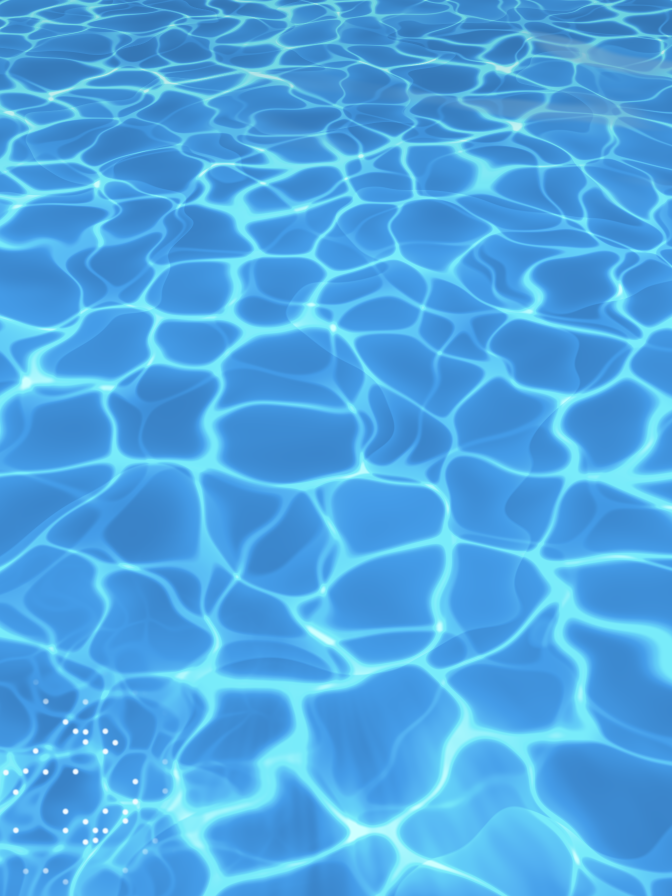
This texture is drawn by a Shadertoy shader. Its source:

```glsl
const vec3 DEEP  = vec3(0.225, 0.51, 0.78);
const vec3 BLUE  = vec3(0.265, 0.61, 0.91);
const vec3 SKY   = vec3(0.33, 0.70, 0.95);
const vec3 CYAN  = vec3(0.38, 0.80, 0.97);
const vec3 AQUA  = vec3(0.47, 0.92, 0.98);
const vec3 GLINT = vec3(0.80, 1.00, 1.00);
const vec3 SHEEN = vec3(0.46, 0.65, 0.79);

const float BASE_TONE = 0.10;
const float BEND = 0.30;            // how far the caustic net is warped
const float ZIGZAG = 0.075;         // sideways shiver of upright lines
const float ROUNDING = 18.0;        // lower gives rounder cells
const vec2 THIN_WIDE = vec2(0.022, 0.075);
const vec2 FAN_CENTRE = vec2(0.45, 0.42);
const vec2 FOAM_CENTRE = vec2(0.62, 0.05);
const vec2 FOAM_SIZE = vec2(0.36, 0.15);
const vec2 SPLASH_CENTRE = vec2(0.10, 0.12);
const vec2 SPLASH_SIZE = vec2(0.19, 0.14);
const float SPARKLE_GRID = 90.0;
const int SAMPLES = 2;              // per axis
const mat2 TURN = mat2(0.8, 0.6, -0.6, 0.8);

vec2 hash2(vec2 p) {
    vec2 k = vec2(dot(p, vec2(127.1, 311.7)), dot(p, vec2(269.5, 183.3)));
    return fract(sin(k) * 43758.55);
}

// Layered sines, roughly -1 to 1
float swell(vec2 p, int layers) {
    float sum = 0.0, amp = 0.5;
    for (int i = 0; i < layers; i++) {
        p = TURN * p * 1.6 + 1.7;
        sum += amp * sin(p.x + 1.2 * sin(p.y * 0.9));
        amp *= 0.6;
    }
    return sum;
}

// Distance to the borders of rounded cells
float cellEdge(vec2 p) {
    vec2 cell = floor(p), f = p - cell, home = vec2(0.0), nearest = vec2(0.0);
    float best = 9.0;
    for (int j = -1; j <= 1; j++)
    for (int i = -1; i <= 1; i++) {
        vec2 g = vec2(i, j);
        vec2 r = g + 0.1 + 0.8 * hash2(cell + g) - f;
        if (dot(r, r) < best) { best = dot(r, r); nearest = r; home = g; }
    }
    float sum = 1e-6;
    for (int j = -2; j <= 2; j++)
    for (int i = -2; i <= 2; i++) {
        if (i == 0 && j == 0) continue;
        vec2 g = home + vec2(i, j);
        vec2 r = g + 0.1 + 0.8 * hash2(cell + g) - f;
        sum += exp(-ROUNDING * dot(0.5 * (nearest + r), normalize(r - nearest)));
    }
    return max(-log(sum) / ROUNDING, 0.0);
}

float crest(float d, float width) { return exp(-d * d / (width * width)); }

float blob(vec2 uv, vec2 centre, vec2 size) {
    vec2 r = (uv - centre) / size;
    return exp(-dot(r, r));
}

// Foreshortened pool surface, one unit per caustic cell
vec2 poolPlane(vec2 uv) {
    float y = uv.y;
    return vec2((uv.x - 0.5) * (5.0 + 2.0 * y + 5.0 * pow(y, 4.0)),
                7.0 * y + 3.0 * y * y + 4.9 * pow(y, 7.0));
}

vec3 waterColour(float t) {
    vec3 c = mix(DEEP, BLUE, smoothstep(0.0, 0.35, t));
    c = mix(c, SKY, smoothstep(0.30, 0.55, t));
    c = mix(c, CYAN, smoothstep(0.50, 0.75, t));
    c = mix(c, AQUA, smoothstep(0.72, 0.95, t));
    return mix(c, GLINT, smoothstep(1.0, 1.5, t));
}

vec3 pool(vec2 uv) {
    vec2 p = poolPlane(uv);
    vec2 q = p + BEND * vec2(swell(p, 3), swell(p + 7.3, 3));
    q.x += ZIGZAG * sin(p.y * 9.0 + 3.0 * sin(p.x * 1.7)) * (0.6 + 0.6 * swell(p * 0.7 + 3.0, 2));

    // Main net of light, with a thinner one crossing it
    float power = smoothstep(-0.7, 0.7, swell(p * 0.9 + 21.0, 3));
    float width = mix(THIN_WIDE.x, THIN_WIDE.y, power * power);
    float d = cellEdge(q);
    float tone = BASE_TONE + 0.13 * swell(p * vec2(0.7, 1.1) + 4.0, 4);
    tone += 0.22 * exp(-6.0 * d) + mix(0.35, 0.75, power) * crest(d, width);
    float fine = cellEdge(TURN * q * 0.8 + 13.0);
    tone += (0.15 + 0.35 * smoothstep(-0.3, 0.6, swell(p + 31.0, 3))) * crest(fine, 0.024);

    // Folded sheets: one crisp side, one fading side
    float fold = swell(q * 0.8 + 9.0, 3);
    tone += 0.24 * smoothstep(0.0, 0.03, fold) * exp(-6.0 * max(fold, 0.0));

    // Streaked foam light fanning toward the near edge
    vec2 ray = uv - FAN_CENTRE;
    float streak = swell(vec2(atan(ray.x, -ray.y) * 9.0, length(ray) * 6.0) + 0.15 * q, 5);
    float foam = blob(uv, FOAM_CENTRE, FOAM_SIZE);
    tone += foam * (0.48 * smoothstep(-0.4, 0.6, swell(q * 0.9 + 17.0, 5)) + 0.22 * streak);

    // Choppy splash
    float splash = blob(uv, SPLASH_CENTRE, SPLASH_SIZE);
    vec2 chop = q * 2.6 + 0.5 * vec2(swell(p * 3.0, 3), swell(p * 3.0 + 5.0, 3));
    tone += splash * (0.45 * crest(cellEdge(chop), 0.09) + 0.2 * swell(p * 2.5, 4));

    // Far water is duller, with flat reflected streaks
    vec3 colour = waterColour(tone) * (1.0 - 0.10 * smoothstep(0.72, 1.0, uv.y));
    float glare = smoothstep(0.35, 0.8, swell(vec2(uv.x * 5.0, uv.y * 38.0 + uv.x * 5.0), 4));
    colour = mix(colour, SHEEN, 0.55 * glare * smoothstep(0.72, 0.95, uv.y) * smoothstep(0.2, 0.9, uv.x));

    // Sparkling drops
    vec2 s = uv * vec2(0.75, 1.0) * SPARKLE_GRID;
    vec2 seed = hash2(floor(s));
    float dot_ = smoothstep(0.4, 0.15, length(fract(s) - 0.4 - 0.2 * seed));
    return mix(colour, vec3(0.95, 0.98, 1.0), dot_ * step(0.9, seed.x) * smoothstep(0.35, 0.8, splash));
}

void mainImage(out vec4 fragColor, in vec2 fragCoord) {
    vec3 sum = vec3(0.0);
    for (int j = 0; j < SAMPLES; j++)
    for (int i = 0; i < SAMPLES; i++) {
        vec2 offset = (vec2(i, j) + 0.5) / float(SAMPLES) - 0.5;
        sum += pool((fragCoord + offset) / iResolution.xy);
    }
    fragColor = vec4(sum / float(SAMPLES * SAMPLES), 1.0);
}
```
